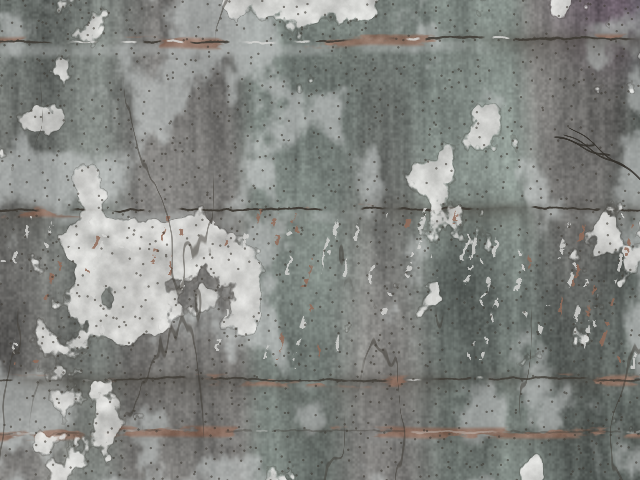
Write a WebGL 2 fragment shader that draws this texture.

```glsl
#version 300 es
precision highp float;
// Weathered concrete wall: streaked grey render with soft pale blooms, sharp
// white flakes and rust along horizontal joints. Stretched layered noise makes
// the stains; cellular noise scatters the chips and pits.

#define BASE_TONE 0.465
#define STREAK_GAIN 0.36
#define BLOTCH_GAIN 0.30
#define GRAIN_GAIN 0.13
#define BLOOM_LEVEL 0.565
#define FLAKE_LEVEL 0.66
#define BLOOM_COLOR vec3(0.70, 0.715, 0.71)
#define FLAKE_COLOR vec3(0.83, 0.83, 0.82)
#define RUST_COLOR vec3(0.57, 0.42, 0.35)
#define DIRT_COLOR vec3(0.25, 0.235, 0.21)

uniform vec2 u_resolution;
out vec4 fragColor;

float hash(vec2 c) {
  vec3 q = fract(c.xyx * 0.1031);
  q += dot(q, q.yzx + 33.33);
  return fract((q.x + q.y) * q.z);
}

float noise(vec2 p) {
  vec2 c = floor(p), f = fract(p);
  f = f * f * (3.0 - 2.0 * f);
  return mix(mix(hash(c), hash(c + vec2(1, 0)), f.x),
             mix(hash(c + vec2(0, 1)), hash(c + vec2(1, 1)), f.x), f.y);
}

float fbm(vec2 p) {
  float sum = 0.0, gain = 0.516;
  for (int i = 0; i < 5; i++) {
    sum += gain * noise(p);
    p = p * 2.03 + vec2(17.3, 9.1);
    gain *= 0.5;
  }
  return sum;
}

// Distance to the nearest scattered point, and that point's random value
vec2 cells(vec2 p) {
  vec2 c = floor(p), best = vec2(9.0, 0.0);
  for (int k = 0; k < 9; k++) {
    vec2 n = c + vec2(k % 3 - 1, k / 3 - 1);
    vec2 site = n + vec2(hash(n), hash(n + 71.7));
    float d = length(p - site);
    if (d < best.x) best = vec2(d, hash(n + 23.1));
  }
  return best;
}

// Soft-edged band: 1 between lo and hi, fading over width w
float band(float v, float lo, float hi, float w) {
  return smoothstep(lo - w, lo + w, v) * (1.0 - smoothstep(hi - w, hi + w, v));
}

void main() {
  vec2 p = gl_FragCoord.xy / u_resolution.y;
  float rough = fbm(p * 32.0 + 5.0) - 0.5;

  // Grey render: rain streaks, blotches and grain
  float streak = 0.55 * fbm(p * vec2(11.0, 0.9)) + 0.45 * fbm(p * vec2(65.0, 4.0) + 40.0);
  float tone = BASE_TONE + STREAK_GAIN * (streak - 0.5);
  tone += BLOTCH_GAIN * (fbm(p * vec2(4.0, 3.0) + 8.0) - 0.5);
  tone += GRAIN_GAIN * (0.6 * noise(p * 190.0) + 0.4 * noise(p * 95.0) - 0.5);
  vec3 col = tone * vec3(1.01, 1.0, 0.98);

  // Green-blue tint in the wet columns, mauve in the top right corner
  float wet = smoothstep(0.45, 0.75, noise(vec2(p.x * 5.0 + 3.0, p.y * 0.8)));
  col *= mix(vec3(1.0), vec3(0.95, 1.03, 1.01), wet);
  float mauve = smoothstep(0.22, 0.0, distance(p, vec2(1.30, 1.0)));
  col *= mix(vec3(1.0), vec3(1.06, 0.95, 1.08), mauve);

  // Soft pale blooms, thinner over the middle columns
  float sides = smoothstep(0.12, 0.42, abs(p.x - 0.87));
  float bloomField = fbm(p * vec2(9.0, 6.5) + vec2(31.0, 12.0)) + 0.10 * sides - 0.07;
  float bloom = smoothstep(BLOOM_LEVEL - 0.03, BLOOM_LEVEL + 0.10, bloomField);
  col = mix(col, BLOOM_COLOR + 0.5 * (tone - BASE_TONE), 0.78 * bloom);

  // Horizontal joints: damp dirt, pale ledge, broken crack and rust
  float heights[4] = float[](0.10, 0.208, 0.565, 0.915);
  float strengths[4] = float[](0.35, 0.8, 1.0, 0.9);
  for (int i = 0; i < 4; i++) {
    float seed = float(i) * 13.7;
    float d = p.y - heights[i] - 0.025 * (fbm(vec2(p.x * 3.0, seed)) - 0.5);
    float patchy = fbm(vec2(p.x * 6.0, p.y * 4.0 + seed));
    float damp = exp(-abs(d) * (d > 0.0 ? 75.0 : 32.0)) * smoothstep(0.38, 0.64, patchy);
    col = mix(col, DIRT_COLOR, 0.55 * damp * strengths[i]);
    float ledge = band(d, -0.028, -0.006, 0.008) * smoothstep(0.52, 0.40, patchy);
    col = mix(col, BLOOM_COLOR, 0.45 * ledge * strengths[i]);
    float rustField = fbm(vec2(p.x * 7.0, p.y * 22.0) + seed + 2.0) + 0.15 * rough;
    float rust = smoothstep(0.53, 0.60, rustField) * band(d, -0.013, 0.009, 0.005);
    col = mix(col, RUST_COLOR + 0.4 * rough, 0.72 * rust);
    float crack = smoothstep(0.0032, 0.0008, abs(d + 0.012 * rough));
    float side = noise(vec2(p.x * 22.0, seed));
    vec3 edge = side > 0.68 ? FLAKE_COLOR : DIRT_COLOR;
    col = mix(col, edge, crack * strengths[i] * smoothstep(0.2, 0.5, abs(side - 0.68) * 3.0));
  }

  // Peeling white flakes under the main joint, with one broad bare patch
  float peel = band(p.y, 0.27, 0.54, 0.025) * (0.03 + 0.10 * smoothstep(0.65, 0.05, p.x));
  peel += 0.06 * band(p.y, 0.46, 0.53, 0.02) * sides;
  vec2 bare = (p - vec2(0.53, 0.48)) / vec2(0.085, 0.065);
  peel += 0.28 * exp(-dot(bare, bare));
  float flakeField = fbm(p * vec2(10.0, 8.0) + vec2(3.0, 57.0)) + peel + 0.12 * rough - 0.03;
  float flake = smoothstep(FLAKE_LEVEL - 0.006, FLAKE_LEVEL + 0.022, flakeField);
  float rim = band(flakeField, FLAKE_LEVEL - 0.018, FLAKE_LEVEL - 0.004, 0.006);
  col = mix(col, DIRT_COLOR, 0.22 * rim);
  col = mix(col, FLAKE_COLOR + 0.35 * rough, 0.92 * flake);

  // Narrow upright chips, a third of them rusty
  vec2 chip = cells(p * vec2(46.0, 15.0) + 2.2 * rough);
  float chipZone = band(p.y, 0.24, 0.555, 0.02) * mix(0.16, 0.34, smoothstep(0.36, 0.52, p.y));
  float chipMask = smoothstep(0.25, 0.15, chip.x) * step(1.0 - chipZone, chip.y);
  vec3 chipColor = fract(chip.y * 37.0) < 0.33 ? RUST_COLOR : FLAKE_COLOR;
  col = mix(col, chipColor, 0.85 * chipMask);

  // Dark pits and wandering hairline cracks
  vec2 pit = cells(p * 62.0);
  col = mix(col, DIRT_COLOR, 0.6 * smoothstep(0.22, 0.08, pit.x) * step(0.72, pit.y));
  float hair = abs(fbm(p * vec2(5.0, 1.3) + 90.0) - 0.5);
  float hairZone = smoothstep(0.55, 0.68, noise(p * vec2(6.0, 4.0) + 14.0));
  col = mix(col, DIRT_COLOR, 0.5 * hairZone * smoothstep(0.007, 0.002, hair));

  // Bare twigs reaching in from the right edge
  float reach = 1.335 - p.x;
  for (int i = 0; i < 4; i++) {
    float k = float(i), start = 0.032 * k, slope = 0.75 - 0.19 * k;
    float run = reach - start;
    float rise = 0.625 + 0.75 * start + slope * run + 0.004 * sin(run * 70.0 + k);
    float along = band(run, 0.0, 0.15 - 0.022 * k, 0.003);
    float width = 0.0032 - 0.012 * max(run, 0.0);
    float gap = abs(p.y - rise) / sqrt(1.0 + slope * slope);
    col = mix(col, DIRT_COLOR * 0.8, 0.85 * along * smoothstep(width, width * 0.3, gap));
  }

  fragColor = vec4(clamp(col, 0.0, 1.0), 1.0);
}
```
